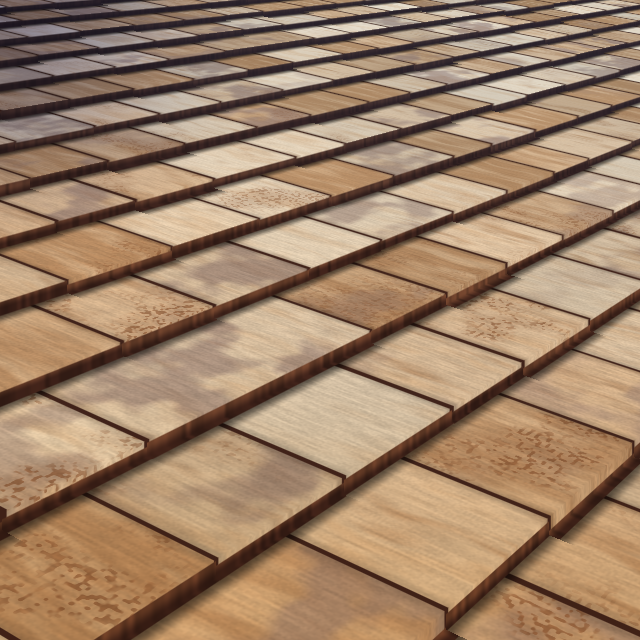
Reproduce this texture procedurally as a three.js fragment shader.

```glsl
// Wooden roof shingles seen at a slant: staggered courses receding to the upper left.
// A projective map turns the canvas into (column, course) space; each point is painted
// with its own course first, then with the shadow, front face and top of the next one.
varying vec2 vUv;

const vec3 PALE = vec3(0.87, 0.79, 0.68);
const vec3 TAN = vec3(0.80, 0.66, 0.51);
const vec3 BROWN = vec3(0.66, 0.48, 0.32);
const vec3 RUST = vec3(0.50, 0.30, 0.17);
const vec3 GREY = vec3(0.56, 0.46, 0.42);
const vec3 FACE = vec3(0.40, 0.24, 0.16);
const vec3 DARK = vec3(0.22, 0.12, 0.09);
const vec3 COOL_DARK = vec3(0.15, 0.13, 0.17);
const float THICKNESS = 0.026;

float hash(vec2 p) {
  return fract(sin(dot(p, vec2(127.1, 311.7))) * 43758.547);
}

float noise(vec2 p) {
  vec2 c = floor(p), f = fract(p);
  f = f * f * (3.0 - 2.0 * f);
  return mix(mix(hash(c), hash(c + vec2(1.0, 0.0)), f.x),
             mix(hash(c + vec2(0.0, 1.0)), hash(c + 1.0), f.x), f.y);
}

float fbm(vec2 p) {
  float sum = 0.0, amp = 0.55;
  for (int o = 0; o < 3; o++) {
    sum += amp * noise(p);
    p = p * 2.1 + 5.7;
    amp *= 0.5;
  }
  return sum;
}

// Position of the n-th joint in a course, staggered and uneven
float joint(float n, float course) {
  return n + 0.1 - 0.35 * course + 0.22 * (hash(vec2(n, course)) - 0.5);
}

// A rare joint is left out, giving a double-width shingle
bool skipped(float n, float course) {
  return mod(course, 7.0) < 0.5 && abs(mod(n, 11.0) - 6.0) < 0.5;
}

// Left joint, right joint and index of the shingle at this column
vec3 shingleAt(float column, float course) {
  float n = floor(column - 0.1 + 0.35 * course);
  if (column < joint(n, course)) n -= 1.0;
  else if (column > joint(n + 1.0, course)) n += 1.0;
  float last = n + 1.0;
  if (skipped(n, course)) n -= 1.0;
  if (skipped(last, course)) last += 1.0;
  return vec3(joint(n, course), joint(last, course), n);
}

// Uneven overhang of the front edge
float overhang(vec2 id) {
  return 0.07 * hash(id + 3.7);
}

// Top surface: grain along the slope, stains, specks and weathering
vec3 woodTop(vec2 p, vec2 id, float fromFront, float detail) {
  float tone = hash(id + 11.0), wear = hash(id + 23.0);
  vec2 q = p + 17.0 * vec2(tone, wear);
  float streak = fbm(vec2(q.x * 8.0 + 0.8 * noise(q * 3.0), q.y * 1.6));
  float grain = noise(vec2(q.x * 55.0, q.y * 7.0)) - 0.5;
  float blotch = fbm(q * vec2(2.2, 2.8));
  vec3 col = mix(TAN, PALE, smoothstep(0.3, 0.85, 0.6 * streak + 0.5 * tone));
  col = mix(col, BROWN, 0.75 * smoothstep(0.45, 0.8, 0.65 * streak + 0.45 * (1.0 - tone)));
  float weathered = smoothstep(0.5, 0.72, blotch + 0.12 * (1.0 - fromFront));
  col = mix(col, GREY, 0.6 * weathered * smoothstep(0.35, 0.9, wear));
  float stain = smoothstep(0.42, 0.68, fbm(q * vec2(2.6, 2.2) + 31.0));
  float specks = smoothstep(0.52, 0.78, noise(q * vec2(44.0, 40.0)));
  float stained = stain * smoothstep(0.4, 0.75, hash(id + 41.0));
  col = mix(col, RUST, stained * (0.16 + 0.5 * specks * detail));
  col *= 1.0 + detail * (0.12 * grain + 0.07 * (noise(q * 75.0) - 0.5));
  return col * (0.94 + 0.12 * hash(id + 53.0));
}

// Top surface with the dark gaps at both sides
vec3 shingle(vec2 p, vec3 cell, float course, float fromFront, float detail, float blur) {
  vec2 id = vec2(cell.z, course);
  float gap = 0.012 + 0.013 * hash(id + 61.0);
  float side = min(p.x - cell.x, cell.y - p.x);
  vec3 col = woodTop(p, id, fromFront, detail);
  col *= 0.86 + 0.14 * smoothstep(gap, gap + 0.07, side);
  return mix(DARK * 1.15, col, smoothstep(gap - blur, gap + blur, side));
}

void main() {
  // Projective map onto the roof
  float nearness = 1.345 - 0.103 * vUv.x - vUv.y;
  float column = (vUv.x + 2.669) / (0.57 * nearness);
  float row = 4.95 * (vUv.y - 0.199 - 0.493 * vUv.x) / nearness;
  float rowSlope = 4.95 * (1.146 - 0.596 * vUv.x) / (nearness * nearness);
  float blurRow = 0.0016 * rowSlope, blurCol = 0.0013 * column / nearness;
  float thick = THICKNESS * nearness * rowSlope;
  float detail = smoothstep(0.3, 0.85, nearness);
  float far = 1.0 - smoothstep(0.3, 0.75, nearness);

  // Own course
  float course = floor(row), next = course + 1.0;
  vec3 own = shingleAt(column, course);
  vec3 col = shingle(vec2(column, row), own, course, row - course, detail, blurCol);

  // Next course: its face hangs straight down on the canvas
  float drop = clamp((next - row) / thick, 0.0, 1.0);
  float faceColumn = column * (1.0 + THICKNESS * drop);
  vec3 cell = shingleAt(faceColumn, next);
  vec2 id = vec2(cell.z, next);
  float d = row - next + overhang(id);
  float height = thick * (0.8 + 0.35 * hash(id + 71.0));
  col *= mix(0.45, 1.0, smoothstep(0.0, 0.07 + 0.3 * thick, -d - height));
  vec3 face = mix(FACE, DARK, smoothstep(0.05, 0.75, -d / height + 0.5 * hash(id + 83.0) - 0.2));
  face *= 0.8 + 0.4 * noise(vec2(faceColumn * 28.0, next));
  face = mix(face, COOL_DARK, 0.75 * far);
  col = mix(col, face, smoothstep(-height - blurRow, -height + blurRow, d));
  vec3 top = shingle(vec2(faceColumn, row), cell, next, max(d, 0.0), detail, blurCol);
  col = mix(col, top, smoothstep(-blurRow, blurRow, d));

  // Warm foreground, cool pale distance, dim far corner
  col *= mix(vec3(1.0), vec3(0.98, 1.04, 1.12), far);
  col *= mix(vec3(1.0), vec3(0.97, 0.92, 0.83), smoothstep(0.8, 1.3, nearness));
  float corner = 1.0 - smoothstep(0.0, 0.45, length(vUv - vec2(0.0, 1.0)));
  col *= mix(vec3(1.0), vec3(0.62, 0.62, 0.74), corner);
  gl_FragColor = vec4(clamp(col, 0.0, 1.0), 1.0);
}
```
